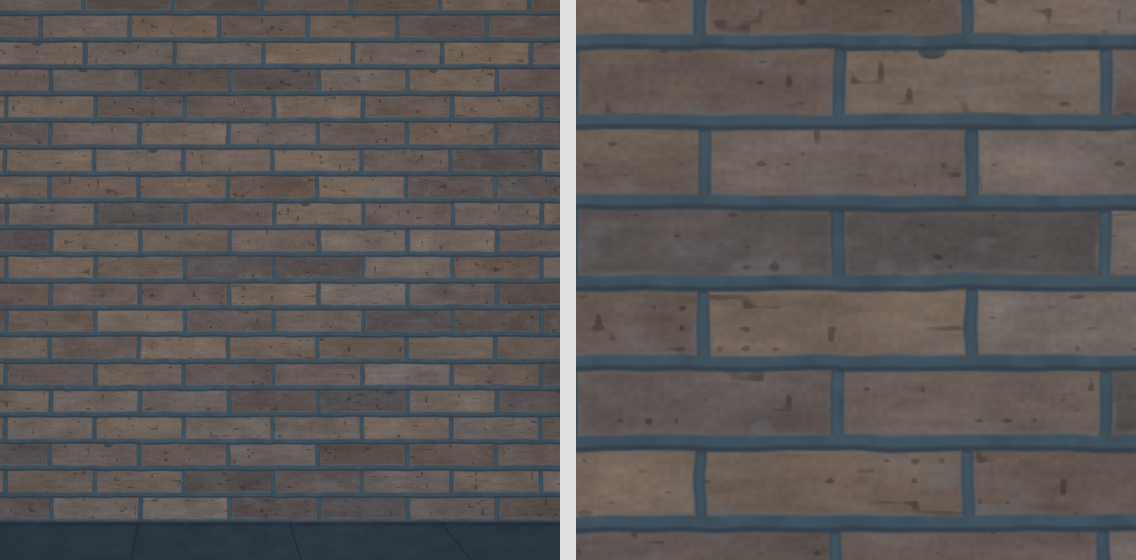
Left, the full canvas; right, a detail of the centre.
Give the GLSL for this texture, as a WebGL 1 fragment shader.

```glsl
precision highp float;
uniform vec2 u_resolution;

const float FLOOR_TOP = 0.068;
const vec2 BRICK_PITCH = vec2(0.1592, 0.0478);
const vec2 JOINT = vec2(0.0068, 0.0086);

const vec3 BRICK_DARK = vec3(0.31, 0.285, 0.28);
const vec3 BRICK_MID = vec3(0.375, 0.333, 0.32);
const vec3 BRICK_LIGHT = vec3(0.43, 0.385, 0.355);
const vec3 PALE_EDGE = vec3(0.36, 0.37, 0.385);
const vec3 MORTAR = vec3(0.245, 0.31, 0.36);
const vec3 SHADOW = vec3(0.18, 0.22, 0.26);

float hash(vec2 p) {
  return fract(sin(dot(p, vec2(127.1, 311.7))) * 43758.5453);
}

float noise(vec2 p) {
  vec2 i = floor(p);
  vec2 f = fract(p);
  f = f * f * (3.0 - 2.0 * f);
  return mix(mix(hash(i), hash(i + vec2(1.0, 0.0)), f.x),
             mix(hash(i + vec2(0.0, 1.0)), hash(i + 1.0), f.x), f.y);
}

float fbm(vec2 p) {
  float sum = 0.0;
  float amp = 0.5;
  for (int i = 0; i < 4; i++) {
    sum += amp * noise(p);
    p = p * 2.03 + 17.3;
    amp *= 0.5;
  }
  return sum / 0.9375;
}

// Start of a course: half-brick bond, with the top courses slipped left
float courseOffset(float row) {
  float slip = 0.019 * step(16.5, row);
  return 0.0105 + 0.5 * BRICK_PITCH.x * (1.0 - mod(row, 2.0))
       - slip + 0.004 * (hash(vec2(row, 4.7)) - 0.5);
}

vec3 brickColor(vec2 uv, vec2 id, vec2 q) {
  float tone = hash(id + 3.1);
  vec3 col = mix(BRICK_MID, BRICK_LIGHT, smoothstep(0.2, 0.85, tone));
  col = mix(col, BRICK_DARK, 0.75 * smoothstep(0.3, 0.0, tone));
  col += vec3(0.012, 0.0, -0.014) * (hash(id + 8.3) - 0.5) * 2.0;

  // Broad stains, drawn-out streaks and fine grain
  vec2 p = uv + id * 0.37;
  float stain = fbm(p * vec2(22.0, 34.0));
  float streak = fbm(p * vec2(45.0, 190.0));
  col *= 1.0 + 0.26 * (stain - 0.5) + 0.16 * (streak - 0.5);
  col *= 1.0 + 0.07 * (noise(p * 330.0) - 0.5);

  // Pale smears and dark pits
  float smear = smoothstep(0.6, 0.8, fbm(p * vec2(38.0, 60.0) + 40.0));
  col = mix(col, PALE_EDGE * 1.12, 0.35 * smear);
  col *= 1.0 - 0.22 * smoothstep(0.84, 0.95, noise(p * vec2(120.0, 160.0)));

  // A few bricks have a chip in the upper edge
  vec2 chipAt = vec2((hash(id + 6.2) - 0.5) * 0.1, 0.0185);
  float chip = length((q - chipAt) * vec2(1.0, 1.7)) + 0.004 * (stain - 0.5);
  float chipped = step(0.95, hash(id + 12.4));
  return mix(col, SHADOW, 0.7 * chipped * smoothstep(0.010, 0.007, chip));
}

vec3 wallColor(vec2 uv, float pixel) {
  vec2 wobble = vec2(noise(uv * 55.0), noise(uv * 48.0 + 31.0)) - 0.5;
  vec2 p = uv + 0.0018 * wobble - vec2(0.0, FLOOR_TOP);
  float row = floor(p.y / BRICK_PITCH.y);
  p.x -= courseOffset(row);
  vec2 id = vec2(floor(p.x / BRICK_PITCH.x), row);
  vec2 q = (fract(p / BRICK_PITCH) - 0.5) * BRICK_PITCH;

  // Signed distance to the brick outline, with uneven brick sizes
  vec2 halfSize = 0.5 * (BRICK_PITCH - JOINT);
  halfSize -= 0.0009 * vec2(hash(id + 1.7), hash(id + 2.9));
  vec2 gap = abs(q) - halfSize;
  float d = max(gap.x, gap.y);
  float soft = 0.0009 + 0.5 * pixel;

  vec3 mortar = MORTAR * (0.9 + 0.2 * fbm(uv * 75.0));
  float ledge = smoothstep(0.0033, 0.0005, abs(q.y - halfSize.y - 0.0012));
  mortar = mix(mortar, SHADOW, 0.7 * ledge);
  mortar = mix(mortar, SHADOW, 0.35 * smoothstep(0.0025, 0.0, gap.x) * step(gap.y, 0.0));

  // Worn lip, strongest along the lower edge
  vec3 brick = brickColor(uv, id, q);
  float wear = smoothstep(0.3, 0.7, noise(uv * vec2(45.0, 80.0) + 9.0));
  float lip = smoothstep(-0.0045, -0.0005, d) * mix(0.25, 0.8, step(q.y, 0.0));
  brick = mix(brick, PALE_EDGE, lip * (0.4 + 0.6 * wear));
  return mix(brick, mortar, smoothstep(-soft, soft, d));
}

vec3 floorColor(vec2 uv, float pixel) {
  float depth = FLOOR_TOP - uv.y;
  vec3 col = SHADOW * (0.91 + 0.18 * fbm(uv * vec2(28.0, 55.0)));
  col *= 1.0 + 0.06 * (noise(uv * 300.0) - 0.5);
  // Faint slab joints fanning out towards the viewer
  float x = 0.35 + (uv.x - 0.35) / (1.0 + 1.8 * depth);
  float seam = abs(fract((x - 0.247) / 0.27 + 0.5) - 0.5) * 0.27;
  col *= 1.0 - 0.16 * smoothstep(0.0015 + pixel, 0.0003, seam);
  return col * (1.0 - 0.15 * smoothstep(0.012, 0.0, depth));
}

void main() {
  vec2 uv = gl_FragCoord.xy / u_resolution;
  float pixel = 1.0 / min(u_resolution.x, u_resolution.y);
  float onWall = smoothstep(-0.001 - pixel, 0.001 + pixel, uv.y - FLOOR_TOP);
  vec3 col = mix(floorColor(uv, pixel), wallColor(uv, pixel), onWall);

  // Soft falloff to the corners, slightly warmer light above
  vec2 c = uv - vec2(0.5, 0.55);
  col *= 1.03 - 0.16 * dot(c, c);
  col *= mix(vec3(0.98, 0.99, 1.01), vec3(1.02, 1.0, 0.97), uv.y);
  gl_FragColor = vec4(col, 1.0);
}
```
